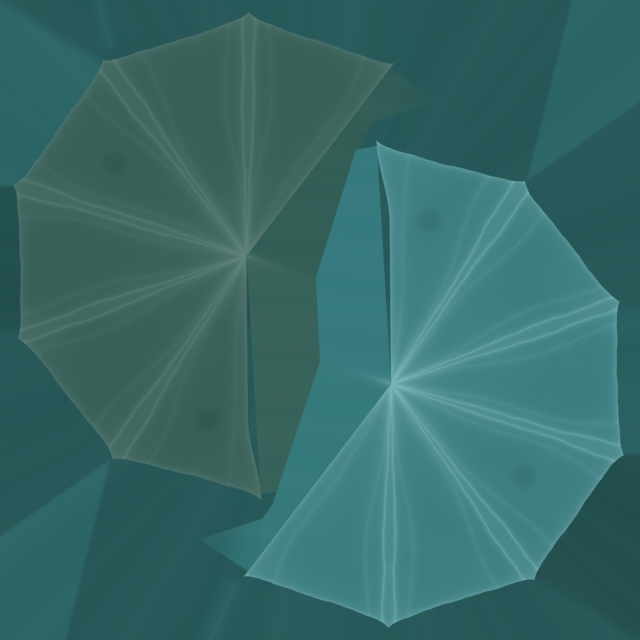
Reproduce this background procedurally as a WebGL 2 fragment shader.

```glsl
#version 300 es
precision highp float;
// Two translucent ribbed fans, half a turn apart, interlock along a bent seam.
// Each fan is a polar repeat of chords and paired ribs; a polygon distance fills
// its open side, and soft half planes shade the wedges of the backdrop.
uniform vec2 u_resolution;
out vec4 outColor;

const vec2 CENTRE = vec2(0.498, 0.5);
const vec2 HUB = vec2(0.113, -0.100);
const float RADIUS = 0.373;
const float START = 93.4;    // angle of the first rib, degrees
const float STEP = 36.8;     // angle between ribs, degrees
const float SECTORS = 6.0;

struct Palette { vec3 body, glow, line, flapHigh, flapLow; };

float cross2(vec2 a, vec2 b) { return a.x * b.y - a.y * b.x; }

vec2 heading(float degree) { return vec2(cos(radians(degree)), sin(radians(degree))); }

// 1 to the left of a directed line, 0 to its right
float leftOf(vec2 p, vec2 apex, float degree, float soft) {
  return smoothstep(-soft, soft, cross2(heading(degree), p - apex));
}

float beam(vec2 p, vec2 apex, float degree, float width) {
  vec2 d = p - apex, h = heading(degree);
  return exp(-abs(cross2(h, d)) / width) * smoothstep(0.0, 0.02, dot(h, d));
}

float layeredSines(float x, float seed) {
  float sum = 0.0, amp = 0.5;
  for (int i = 0; i < 4; i++) {
    sum += amp * sin(x + seed + float(i) * 1.7);
    x *= 2.13;
    amp *= 0.6;
  }
  return sum;
}

// Signed distance to the flap on the open side of a fan
float flapDistance(vec2 p) {
  vec2 v[9] = vec2[9](vec2(0.058, 0.266), vec2(0.091, 0.272), HUB,
    vec2(-0.111, -0.392), vec2(-0.186, -0.343), vec2(-0.088, -0.310),
    vec2(-0.072, -0.288), vec2(0.002, -0.065), vec2(-0.0045, 0.066));
  float d = 9.0, s = 1.0;
  for (int i = 0; i < 9; i++) {
    vec2 a = v[i], b = v[(i + 8) % 9], e = b - a, w = p - a;
    vec2 q = w - e * clamp(dot(w, e) / dot(e, e), 0.0, 1.0);
    d = min(d, dot(q, q));
    bvec3 c = bvec3(p.y >= a.y, p.y < b.y, e.x * w.y > e.y * w.x);
    if (all(c) || all(not(c))) s = -s;
  }
  return s * sqrt(d);
}

// Backdrop wedges around one fan: corner, side band and far corner
vec3 wedges(vec3 col, vec2 q, vec3 side, vec3 far) {
  vec2 apex = vec2(0.325, 0.217);
  float corner = leftOf(q, apex, 35.0, 0.004) * (1.0 - leftOf(q, apex, 76.0, 0.004));
  float right = step(0.0, q.x);
  float band = right * smoothstep(-0.215, -0.205, q.y) * (1.0 - smoothstep(0.0, 0.03, q.y));
  float low = right * (1.0 - smoothstep(-0.215, -0.205, q.y))
            * leftOf(q, vec2(0.335, -0.40), -31.0, 0.012);
  col = mix(col, vec3(0.175, 0.400, 0.400), corner);
  return mix(mix(col, side, band), far, low);
}

vec3 flap(vec3 col, vec2 q, Palette pal, float px) {
  vec2 fold = vec2(-0.111, 0.035), d = q - HUB;
  vec3 paint = mix(pal.flapHigh, pal.flapLow, smoothstep(-px, px, cross2(normalize(fold), d)));
  paint += 0.007 * layeredSines(q.y * 70.0 + q.x * 6.0, 0.4);
  float crease = abs(cross2(normalize(fold), d));
  paint = mix(paint, pal.line, 0.65 * exp(-crease / 0.006 - length(d) / 0.028));
  float tail = 1.0 - smoothstep(0.0, 0.12, length(q - vec2(-0.186, -0.343)));
  paint = mix(paint, col, 0.65 * tail);
  return mix(col, paint, smoothstep(px, -px, flapDistance(q)));
}

vec3 fan(vec3 col, vec2 q, Palette pal, float px) {
  vec2 d = q - HUB;
  float r = length(d);
  float u = (START - degrees(atan(d.y, d.x + 1e-6))) / STEP;
  float rib = clamp(floor(u + 0.5), 0.0, SECTORS), k = u - rib;
  float arc = radians(STEP);

  // Outline: straight chords with small tips, closed by the two end ribs
  float chord = RADIUS * cos(arc * 0.5) / cos((fract(u) - 0.5) * arc);
  float rim = chord + 0.007 * exp(-abs(k) * 22.0) + 0.0015 * layeredSines(u * 9.0, 1.0) - r;
  float first = 0.08 * (1.0 - smoothstep(0.25, 0.37, r));
  float ends = min(u - first, SECTORS - u) * arc * r;
  float mask = smoothstep(-px, px, min(rim, ends));

  // Paired ribs, a fainter pleat beside them, and a thin rim
  float isEnd = step(rib, 0.5) + step(SECTORS - 0.5, rib);
  float spread = mix(0.033 + 0.012 * layeredSines(r * 16.0, rib * 2.3), 0.0, isEnd);
  float off = k - (rib < 0.5 ? first : 0.0);
  float ribGap = abs(abs(off) * arc - spread) * r;
  float pleat = abs(abs(off) * arc - 0.12 - 0.035 * sin(r * 19.0 + rib * 2.0)) * r;
  float lines = 0.55 * exp(-ribGap / 0.0025) + 0.16 * exp(-pleat / 0.004);
  lines += 0.50 * exp(-abs(rim) / 0.0035) + 0.65 * exp(-r / 0.025);
  float haze = 0.65 * exp(-abs(off) * arc * r / 0.022) + 0.35 * exp(-max(rim, 0.0) / 0.025);
  haze += 0.35 * exp(-r / 0.10) + 0.07 * layeredSines(q.x * 24.0 + 2.0 * sin(q.y * 19.0), rib);

  vec3 paint = mix(pal.body, pal.glow, clamp(haze, 0.0, 1.0));
  float spots = smoothstep(0.026, 0.010, length(q - vec2(0.173, 0.155)))
              + smoothstep(0.026, 0.010, length(q - vec2(0.320, -0.245)));
  paint *= 1.0 - 0.07 * spots;
  paint = mix(paint, pal.line, clamp(lines, 0.0, 0.9));
  return mix(col, paint, mask);
}

void main() {
  vec2 c = gl_FragCoord.xy / u_resolution - CENTRE;
  float px = 1.0 / min(u_resolution.x, u_resolution.y);
  Palette moss = Palette(vec3(0.210, 0.372, 0.342), vec3(0.285, 0.430, 0.400),
    vec3(0.380, 0.520, 0.490), vec3(0.220, 0.387, 0.355), vec3(0.200, 0.368, 0.338));
  Palette teal = Palette(vec3(0.230, 0.490, 0.495), vec3(0.320, 0.560, 0.575),
    vec3(0.480, 0.720, 0.730), vec3(0.212, 0.480, 0.500), vec3(0.210, 0.478, 0.485));

  // Backdrop
  vec3 col = mix(vec3(0.160, 0.365, 0.365), vec3(0.155, 0.342, 0.345), smoothstep(-0.1, 0.25, abs(c.x)));
  col = wedges(col, c, vec3(0.160, 0.375, 0.375), vec3(0.140, 0.310, 0.310));
  col = wedges(col, -c, vec3(0.135, 0.310, 0.315), vec3(0.172, 0.400, 0.400));
  col += 0.010 * layeredSines(atan(c.y, c.x) * 14.0, 0.0);
  col += vec3(0.02, 0.05, 0.05) * (beam(c, vec2(-0.124, -0.40), 246.0, 0.012)
       + beam(c, vec2(-0.322, 0.415), 105.0, 0.010));

  // Flaps meet at the seam, fans lie above them
  col = flap(col, -c, moss, px);
  col = flap(col, c, teal, px);
  col = fan(col, -c, moss, px);
  col = fan(col, c, teal, px);
  outColor = vec4(col, 1.0);
}
```
